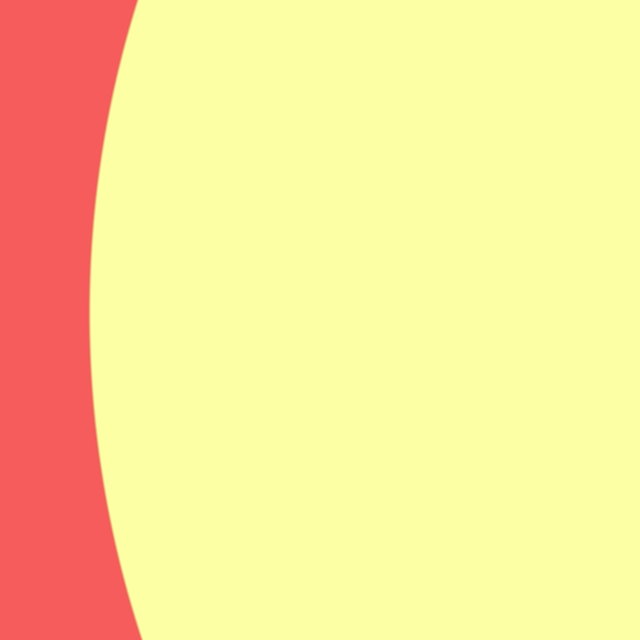
This background is drawn by a three.js fragment shader. Its source:

```glsl
// Draws a huge pale yellow disc rising from the right over a flat coral field.

varying vec2 vUv;

// Colours
const vec3 CORAL = vec3(0.97, 0.36, 0.36);
const vec3 PALE_YELLOW = vec3(0.99, 1.0, 0.64);
const vec3 RIM_SHADE = vec3(0.05, 0.0, 0.03);

// Disc geometry, in canvas units
const vec2 DISC_CENTER = vec2(1.7676, 0.5104);
const float DISC_RADIUS = 1.6276;

// Edge blending, in canvas units
const float EDGE_HALF_WIDTH = 0.003;
const float RIM_OFFSET = 0.0015;
const float RIM_WIDTH = 0.002;

// Signed distance to a circle, negative inside
float circleDistance(vec2 point, vec2 center, float radius) {
  return length(point - center) - radius;
}

void main() {
  float dist = circleDistance(vUv, DISC_CENTER, DISC_RADIUS);

  // Disc with a softened edge
  float disc = 1.0 - smoothstep(-EDGE_HALF_WIDTH, EDGE_HALF_WIDTH, dist);
  vec3 color = mix(CORAL, PALE_YELLOW, disc);

  // Faint dark rim just outside the disc
  float rimPosition = (dist - RIM_OFFSET) / RIM_WIDTH;
  color -= RIM_SHADE * exp(-rimPosition * rimPosition);

  gl_FragColor = vec4(color, 1.0);
}
```
